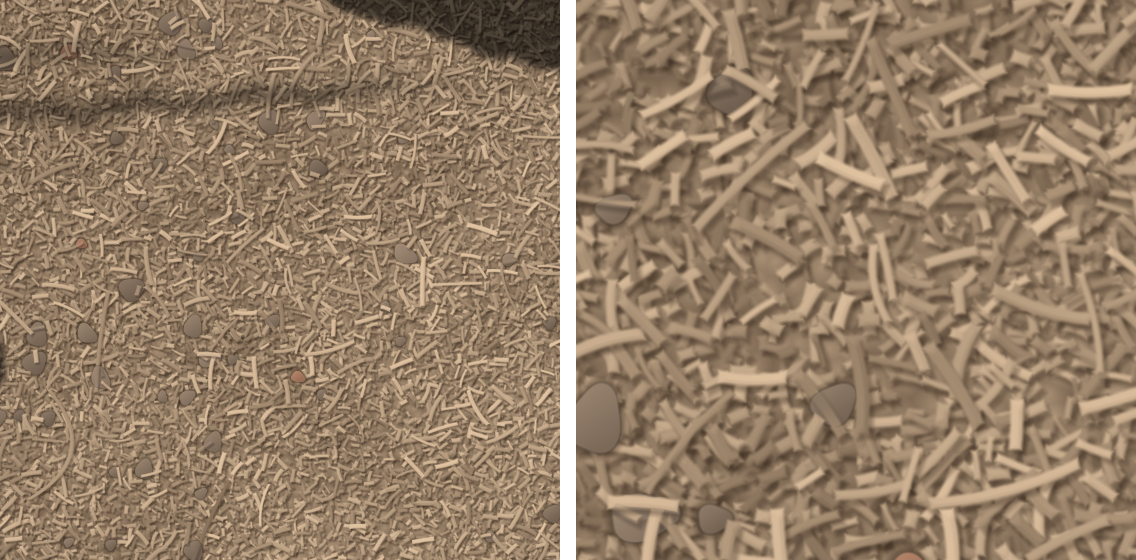
Left, the full canvas; right, a detail of the centre.
Write a Shadertoy shader that draws this texture.

```glsl
#define DARK vec3(0.23, 0.17, 0.12)
#define LIGHT vec3(0.81, 0.70, 0.575)
#define STONE vec3(0.50, 0.43, 0.37)
#define RUST vec3(0.66, 0.45, 0.35)
#define LAYERS 7
#define FINE 78.0
#define COARSE 17.0
#define SOFT 0.0016
#define SHADOW_OFFSET vec2(0.0025, -0.0035)
#define SHADOW_DEPTH 0.36

vec3 hash3(vec2 p) {
    vec3 q = fract(p.xyx * vec3(0.1031, 0.1030, 0.0973));
    q += dot(q, q.yxz + 33.33);
    return fract((q.xxy + q.yzz) * q.zyx);
}

mat2 rotation(float a) {
    float c = cos(a), s = sin(a);
    return mat2(c, s, -s, c);
}

// Distance to the nearest random point, in cells
float cellular(vec2 p) {
    vec2 cell = floor(p);
    float nearest = 2.0;
    for (int y = -1; y <= 1; y++)
    for (int x = -1; x <= 1; x++) {
        vec2 c = cell + vec2(x, y);
        nearest = min(nearest, length(c + hash3(c).xy - p));
    }
    return nearest;
}

// Slow layered sines, about -1 to 1
float patches(vec2 p) {
    p += 0.06 * sin(p.yx * 17.0 + vec2(1.0, 4.0));
    return 0.5 * sin(p.x * 15.0 + 2.0 * sin(p.y * 9.0)) + 0.5 * sin(p.y * 23.0 - p.x * 11.0);
}

// Bent stalk: signed distance to its edge
float stalk(vec2 p, float angle, vec2 size, float bend) {
    p = p * rotation(angle);
    p.y += bend * (p.x * p.x - 0.3 * size.x * size.x);
    vec2 d = abs(p) - size;
    return length(max(d, 0.0)) + min(max(d.x, d.y), 0.0);
}

float coverage(float d) {
    return 1.0 - smoothstep(-SOFT, SOFT, d);
}

// Paints one lit stalk with its cast shadow over the tone
void paintStalk(inout float tone, vec2 p, float angle, vec2 size, float bend, float shade) {
    float shadowDist = stalk(p - SHADOW_OFFSET, angle, size, bend);
    float d = stalk(p, angle, size, bend);
    tone *= 1.0 - SHADOW_DEPTH * (1.0 - smoothstep(-0.002, 0.0025, shadowDist));
    float rim = clamp((shadowDist - d) / 0.004, -1.0, 1.0);
    tone = mix(tone, shade + 0.09 * rim, coverage(d));
}

// Scattered stalks of one size class
void strawLayer(inout float tone, vec2 uv, float level) {
    float scale = mix(FINE, COARSE, pow(level, 0.7));
    mat2 turn = rotation(level * 8.0 + 0.4);
    vec2 cell = floor(turn * uv * scale);
    for (int y = -1; y <= 1; y++)
    for (int x = -1; x <= 1; x++) {
        vec2 c = cell + vec2(x, y);
        vec3 a = hash3(c + 131.0 + level * 370.0);
        vec3 b = hash3(c + 417.0 + level * 530.0);
        vec2 center = ((c + a.xy) / scale) * turn;
        float density = mix(0.92, 0.26, level) + 0.14 * patches(center);
        if (a.z > density) continue;
        vec2 size = vec2(mix(0.28, 0.8, b.x * b.x) / scale, mix(0.0014, 0.0036, b.y) + 0.0006 * level);
        float shade = mix(0.44, 0.66, level) + mix(0.46, 0.42, level) * fract(b.z * 7.0 + a.x);
        paintStalk(tone, uv - center, b.z * 6.2832, size, (a.y - 0.5) * 0.5 * scale, shade);
    }
}

// Scattered pebbles, a few of them rusty
void pebbles(inout float tone, inout vec4 tint, vec2 uv) {
    vec2 p = uv * 13.0;
    for (int y = -1; y <= 1; y++)
    for (int x = -1; x <= 1; x++) {
        vec2 c = floor(p) + vec2(x, y);
        vec3 h = hash3(c + 71.0), k = hash3(c + 211.0);
        if (h.z > mix(0.42, 0.17, smoothstep(0.2, 0.6, c.x / 13.0))) continue;
        vec2 offset = (p - c - h.xy) / 13.0;
        vec2 q = offset * rotation(k.x * 6.2832);
        q.y *= 1.0 + 0.5 * k.y;
        float radius = mix(0.010, 0.025, k.z * k.z);
        radius *= 1.0 + 0.1 * sin(3.0 * atan(q.y, q.x + 0.00001) + k.x * 9.0);
        float d = length(q) - radius;
        float lit = dot(offset, vec2(-0.5, 0.8)) / radius;
        tone *= 1.0 - 0.4 * (1.0 - smoothstep(0.0, 0.006, d));
        tone = mix(tone, 0.5 + 0.22 * k.y + 0.14 * lit, coverage(d));
        tint = mix(tint, vec4(k.x > 0.92 ? RUST : STONE, 0.7), coverage(d));
    }
}

float bell(float x, float width) {
    return exp(-x * x / (width * width));
}

// Light left after the soft shadows from outside the scene
float sunlight(vec2 p) {
    float wobble = 0.006 * sin(p.x * 31.0) + 0.004 * sin(p.x * 73.0 + 1.0);
    float corner = smoothstep(-0.012, 0.014, p.y - 1.0 + 0.31 * (p.x - 0.56) + wobble);
    float band = bell(p.y - 0.795 - 0.07 * p.x - wobble, 0.021) * (1.0 - smoothstep(0.5, 0.95, p.x));
    float upper = bell(p.y - 0.905 + wobble, 0.02) * (1.0 - smoothstep(0.15, 0.42, p.x));
    float side = 1.0 - smoothstep(0.02, 0.055, length((p - vec2(-0.02, 0.35)) * vec2(1.4, 0.7)));
    return (1.0 - 0.6 * corner) * (1.0 - 0.34 * band) * (1.0 - 0.2 * upper) * (1.0 - 0.65 * side);
}

void mainImage(out vec4 fragColor, in vec2 fragCoord) {
    vec2 uv = fragCoord / iResolution.y;
    float tone = 0.68 - 0.26 * cellular(uv * 65.0) + 0.06 * patches(uv * 5.0);
    vec4 tint = vec4(0.0);
    // Straw, with the stones bedded between fine and coarse
    for (int i = 0; i < LAYERS; i++) {
        if (i == 4) pebbles(tone, tint, uv);
        float before = tone;
        strawLayer(tone, uv, float(i) / float(LAYERS - 1));
        tint.a *= 1.0 - smoothstep(0.04, 0.2, tone - before);
    }
    // Long twigs
    paintStalk(tone, uv - vec2(0.18, 0.39), 1.45, vec2(0.09, 0.0035), 0.5, 0.70);
    paintStalk(tone, uv - vec2(0.11, 0.20), 1.40, vec2(0.10, 0.0040), -6.0, 0.74);
    paintStalk(tone, uv - vec2(0.375, 0.07), 1.15, vec2(0.08, 0.0035), 0.4, 0.45);
    // Colour and broad light
    tone += 0.035 * patches(uv * 0.6 + 2.0) + 0.05 * (uv.x - uv.y);
    vec3 color = mix(DARK, LIGHT, clamp(tone, 0.0, 1.12));
    color = mix(color, tint.rgb * (0.45 + 0.9 * tone), tint.a);
    fragColor = vec4(color * sunlight(uv), 1.0);
}
```
